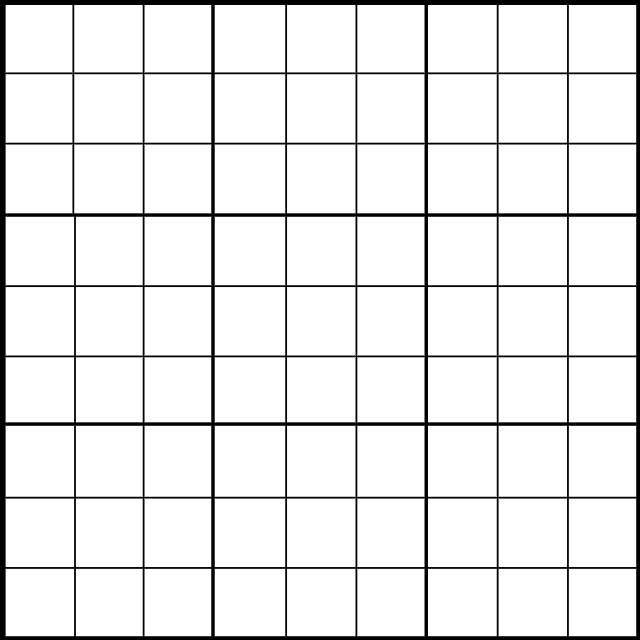
A WebGL 2 fragment shader for this pattern:

```glsl
#version 300 es
precision highp float;
// A 9 by 9 ruled grid on white: thin lines split each block in three,
// heavier rules part the 3 by 3 blocks, and a thick frame closes the edge.
// Each axis is swept by a loop over blocks; coverage gives smooth edges.

#define THIN_WIDTH 0.0028
#define RULE_WIDTH 0.0054
#define THIN_OFFSET 0.0549
#define BLOCK_CENTERS vec3(0.1695, 0.5020, 0.8325)
#define RULES_X vec2(0.3328, 0.6660)
#define RULES_Y vec2(0.3360, 0.6626)
#define FRAME_NEAR vec2(0.0088, 0.0078)
#define FRAME_FAR vec2(0.9941, 0.9941)
#define COLUMN_JOG 0.0026
#define PAPER vec3(1.0)
#define INK vec3(0.0)

uniform vec2 u_resolution;
out vec4 fragColor;

// Share of a pixel covered by a line of the given width
float lineCoverage(float dist, float width, float pixel) {
    return clamp((0.5 * width - abs(dist)) / pixel + 0.5, 0.0, 1.0);
}

// Thin lines and block rules along one axis
float axisInk(float t, float firstShift, vec2 rules, float pixel) {
    float ink = 0.0;
    for (int block = 0; block < 3; block++) {
        float center = BLOCK_CENTERS[block];
        float shift = block == 0 ? firstShift : 0.0;
        float before = t - (center - THIN_OFFSET + shift);
        float after = t - (center + THIN_OFFSET);
        ink = max(ink, lineCoverage(before, THIN_WIDTH, pixel));
        ink = max(ink, lineCoverage(after, THIN_WIDTH, pixel));
    }
    for (int i = 0; i < 2; i++) {
        ink = max(ink, lineCoverage(t - rules[i], RULE_WIDTH, pixel));
    }
    return ink;
}

void main() {
    vec2 pixel = 1.0 / u_resolution;
    vec2 p = gl_FragCoord.xy * pixel;
    p.y = 1.0 - p.y; // rows run downward from the top

    // The first column line steps sideways below the top row of blocks
    float jog = COLUMN_JOG * step(RULES_Y.x, p.y);
    float ink = max(axisInk(p.x, jog, RULES_X, pixel.x),
                    axisInk(p.y, 0.0, RULES_Y, pixel.y));

    // Outer frame
    vec2 nearEdge = clamp((FRAME_NEAR - p) / pixel + 0.5, 0.0, 1.0);
    vec2 farEdge = clamp((p - FRAME_FAR) / pixel + 0.5, 0.0, 1.0);
    vec2 frame = max(nearEdge, farEdge);
    ink = max(ink, max(frame.x, frame.y));

    fragColor = vec4(mix(PAPER, INK, ink), 1.0);
}
```
